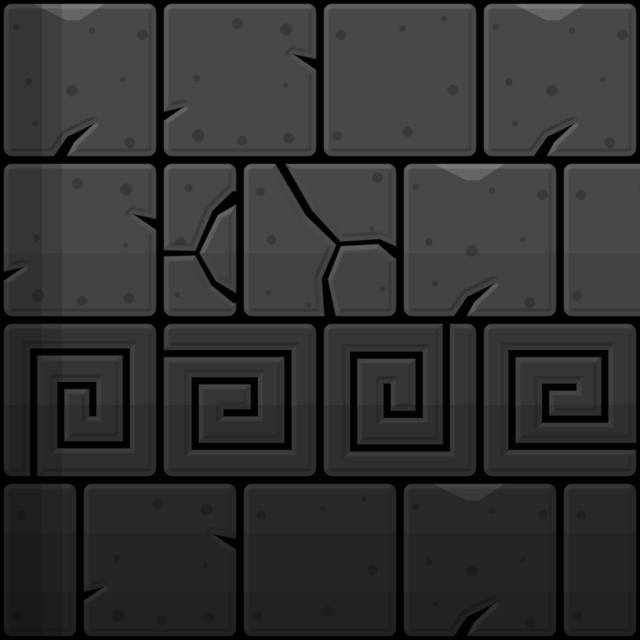
Give the GLSL for this texture, as a WebGL 2 fragment shader.

```glsl
#version 300 es
precision highp float;
// Dark stone wall: four courses of bevelled blocks with chips, cracks and pits,
// the third course carved with square spirals, each a quarter turn on from the last.
// Gaps, cracks and grooves share one depth field, whose slope lights the rims.

uniform vec2 u_resolution;
out vec4 fragColor;

#define COURSES 4.0        // courses down, and block widths across
#define GAP 0.024          // half the joint, in block widths
#define CORNER 0.05        // corner radius
#define GROOVE 0.022       // half width of the spiral groove
#define RIM 0.03           // width of the lit rim
#define RIM_LIGHT 0.36
#define RIM_SHADE 0.22
#define PIT_SHADE 0.19
#define CHIP_LIGHT 0.40
#define SOFTNESS 0.006     // least edge blur

const vec3 JOINT = vec3(0.008);
const int PLAIN = 0, CHIPPED = 1, NOTCHED = 2, SPLIT = 3, BROKEN = 4, CARVED = 5;
const int KINDS[20] = int[20](1, 2, 0, 1, 0,  2, 3, 4, 1, 0,
                              5, 5, 5, 5, 0,  0, 2, 0, 1, 0);

struct Block { vec2 corner; float width; int kind; int column; };

vec3 hash3(vec2 p) {
    vec3 a = fract(p.xyx * vec3(0.1031, 0.1030, 0.0973));
    a += dot(a, a.yzx + 33.33);
    return fract((a.xxy + a.yzz) * a.zyx);
}

// Even courses sit on whole steps, odd ones are shifted by half a block.
Block findBlock(vec2 p) {
    float row = clamp(floor(p.y), 0.0, COURSES - 1.0);
    float column = floor(p.x), left = column, right = column + 1.0;
    if (row == 3.0 || (row == 1.0 && p.x >= 1.0)) {
        column = floor(p.x + 0.5);
        left = max(column - 0.5, row == 1.0 ? 1.0 : 0.0);
        right = row == 1.0 ? column + 0.5 : min(column + 0.5, COURSES);
    }
    int i = int(clamp(column, 0.0, 4.0));
    return Block(vec2(left, row), right - left, KINDS[int(row) * 5 + i], i);
}

// Distance to a stroke whose half width runs from ra to rb.
float stroke(vec2 p, vec2 a, vec2 b, float ra, float rb) {
    vec2 v = p - a, s = b - a;
    float h = clamp(dot(v, s) / dot(s, s), 0.0, 1.0);
    return length(v - s * h) - mix(ra, rb, h);
}

float spiral(vec2 q, int turns) {
    vec2 c = q - 0.5, start = vec2(-0.29, 0.5), dir = vec2(0.0, -1.0);
    for (int i = 0; i < turns; i++) c = vec2(c.y, -c.x);
    float arms[7] = float[7](0.80, 0.58, 0.58, 0.41, 0.37, 0.20, 0.17);
    float d = 1.0;
    for (int i = 0; i < 7; i++) {
        vec2 v = c - start;
        v = abs(v - dir * clamp(dot(v, dir), 0.0, arms[i]));
        d = min(d, max(v.x, v.y));
        start += dir * arms[i];
        dir = vec2(-dir.y, dir.x);
    }
    return d - GROOVE;
}

float cracks(vec2 q, int kind) {
    float d = 1.0;
    if (kind == CHIPPED) {
        vec2 bend = vec2(0.44, 0.875);
        d = min(stroke(q, vec2(0.37, 0.99), bend, 0.035, 0.027),
                stroke(q, bend, vec2(0.585, 0.775), 0.027, 0.0));
    } else if (kind == NOTCHED) {
        d = min(stroke(q, vec2(0.99, 0.405), vec2(0.835, 0.34), 0.034, 0.0),
                stroke(q, vec2(0.0, 0.735), vec2(0.145, 0.67), 0.03, 0.0));
    } else if (kind == SPLIT) {
        vec2 fork = vec2(0.23, 0.583), up = vec2(0.345, 0.33), low = vec2(0.335, 0.77);
        d = min(stroke(q, vec2(0.0, 0.583), fork, 0.02, 0.014), stroke(q, fork, up, 0.014, 0.02));
        d = min(d, stroke(q, up, vec2(0.47, 0.235), 0.02, 0.04));
        d = min(d, min(stroke(q, fork, low, 0.014, 0.018), stroke(q, low, vec2(0.47, 0.865), 0.018, 0.03)));
    } else if (kind == BROKEN) {
        vec2 fork = vec2(0.62, 0.525), up = vec2(0.43, 0.33), side = vec2(0.87, 0.51), low = vec2(0.53, 0.745);
        d = min(stroke(q, vec2(0.25, 0.02), up, 0.027, 0.024), stroke(q, up, fork, 0.024, 0.016));
        d = min(d, min(stroke(q, fork, side, 0.014, 0.015), stroke(q, side, vec2(0.98, 0.58), 0.015, 0.035)));
        d = min(d, min(stroke(q, fork, low, 0.014, 0.018), stroke(q, low, vec2(0.565, 0.99), 0.018, 0.036)));
    }
    return d;
}

// Distance inward from the nearest joint, crack or groove.
float depth(vec2 q, Block b) {
    vec2 halfSize = vec2(b.width, 1.0) * 0.5;
    vec2 e = abs(q - halfSize) - halfSize + GAP + CORNER;
    float inside = CORNER - length(max(e, 0.0)) - min(max(e.x, e.y), 0.0);
    return min(inside, b.kind == CARVED ? spiral(q, b.column) : cracks(q, b.kind));
}

// Jittered pits, one per cell; blocks of a kind wear alike.
float pits(vec2 q, int kind) {
    vec2 cell = floor(q * 3.0);
    vec3 h = hash3(cell + float(kind) * 7.0 + 3.0);
    float radius = mix(0.013, 0.04, h.z * h.z) * step(0.12, h.z);
    float d = length(q - (cell + 0.5 + 0.5 * (h.xy - 0.5)) / 3.0) - radius;
    return (1.0 - smoothstep(-0.006, 0.006, d)) * step(0.001, radius);
}

// Grey steps down the wall, with two shadow bands at the left.
float wallTone(vec2 p) {
    float tone = 0.282 - 0.02 * step(1.58, p.y) - 0.052 * step(2.0, p.y) - 0.026 * step(2.53, p.y)
               - 0.022 * step(3.0, p.y) - 0.016 * step(3.33, p.y) - 0.012 * step(3.70, p.y);
    return tone * (1.0 - 0.14 * step(p.x, 0.39)) * (1.0 - 0.14 * step(p.x, 0.26));
}

void main() {
    vec2 uv = gl_FragCoord.xy / u_resolution;
    vec2 p = vec2(uv.x, 1.0 - uv.y) * COURSES;
    float blur = max(SOFTNESS, COURSES / u_resolution.y);
    Block b = findBlock(p);
    vec2 q = p - b.corner, e = vec2(0.004, 0.0);
    float d = depth(q, b);
    vec2 slope = vec2(depth(q + e, b) - depth(q - e, b), depth(q + e.yx, b) - depth(q - e.yx, b)) / (2.0 * e.x);
    float lit = dot(slope, vec2(0.6, 0.8));

    // Worn face
    float shade = 1.0;
    if (b.kind != CARVED) {
        shade -= PIT_SHADE * pits(q, b.kind) * smoothstep(0.03, 0.05, d);
    }
    if (b.kind == CHIPPED) {
        float chip = min(0.128 - q.y, min((q.x - 0.26) * 0.5, (0.615 - q.x) * 0.65) + 0.05 - q.y);
        shade += CHIP_LIGHT * smoothstep(-blur, blur, chip);
    }
    // Light upper-left rims, dark inset line on the lower right
    float rim = 1.0 - smoothstep(RIM * 0.7, RIM * 1.3, d);
    float inset = smoothstep(RIM * 0.7, RIM * 1.2, d) * (1.0 - smoothstep(RIM * 1.3, RIM * 1.9, d));
    shade += RIM_LIGHT * rim * max(lit, 0.0) - RIM_SHADE * inset * max(-lit, 0.0);

    vec3 stone = vec3(wallTone(p) * shade);
    fragColor = vec4(mix(JOINT, stone, smoothstep(-blur, blur, d)), 1.0);
}
```
